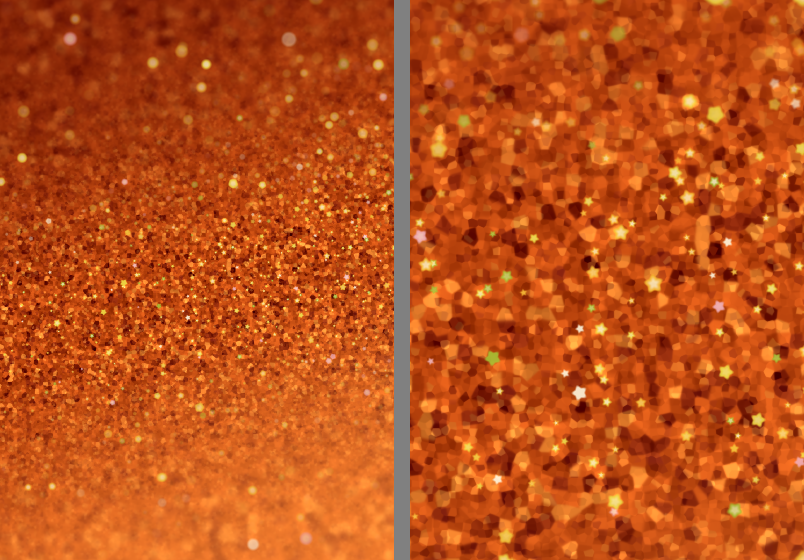
Left: the whole. Right: its middle third, enlarged.
Write a Shadertoy shader that draws this texture.

```glsl
// Orange glitter seen at a shallow depth of field: a warm gradient, a bed of
// fine grains averaged more widely where defocused, and scattered flakes that
// are small and crisp in the focal band and swell into soft discs away from it.

const vec3 SHADE = vec3(0.54, 0.15, 0.025);
const vec3 ORANGE = vec3(0.745, 0.275, 0.055);
const vec3 GLOW = vec3(0.93, 0.47, 0.17);
const vec3 GOLD = vec3(0.98, 0.74, 0.20);
const vec3 LEMON = vec3(0.94, 0.87, 0.26);
const vec3 LIME = vec3(0.66, 0.76, 0.20);
const vec3 ROSE = vec3(0.95, 0.68, 0.72);
const vec3 WHITE = vec3(1.0, 0.97, 0.87);

const float FOCUS_HEIGHT = 0.46;   // centre of the sharp band
const float FOCUS_TILT = 0.16;     // rise of the band to the right
const float FOCUS_DEPTH = 0.08;    // half height that stays sharp
const float BOKEH_GROWTH = 0.019;  // disc radius gained per unit of blur
const float GRAIN_SIZE = 0.0078;
const float GRAIN_CONTRAST = 0.85;

vec3 hash3(vec3 p) {
    p = fract(p * vec3(0.1031, 0.1030, 0.0973));
    p += dot(p, p.yxz + 33.33);
    return fract((p.xxy + p.yxx) * p.zyx);
}

// Distance from the focal band
float blurAt(vec2 p) {
    float band = FOCUS_HEIGHT + FOCUS_TILT * (p.x - 0.35);
    return clamp(abs(p.y - band) - FOCUS_DEPTH, 0.0, 0.5);
}

// Colour offset of one grain: dark red, bright gold or a plain tone
vec3 grainTint(vec3 h) {
    vec3 tint = vec3(0.30, 0.19, 0.09) * (h.z - 0.5);
    tint += vec3(-0.26, -0.17, -0.03) * step(h.x, 0.13);
    tint += vec3(0.22, 0.27, 0.14) * step(0.90, h.x);
    return tint;
}

// Cellular grains, blended together as the blur grows
vec3 grains(vec2 p, float size, float seed, float blur) {
    vec2 q = p / size, cell = floor(q);
    float tightness = mix(13.0, 3.2, smoothstep(0.0, 0.3, blur));
    vec3 sum = vec3(0.0);
    float total = 0.0001;
    for (int j = -1; j <= 1; j++)
    for (int i = -1; i <= 1; i++) {
        vec2 id = cell + vec2(i, j);
        vec3 h = hash3(vec3(id, seed));
        vec2 d = q - id - 0.15 - 0.7 * h.xy;
        float w = exp(-tightness * dot(d, d));
        sum += w * grainTint(hash3(vec3(id, seed + 7.0)));
        total += w;
    }
    return sum / total;
}

// Flakes gather along a slope that climbs to the right
float flakeDensity(vec2 p) {
    float ridge = 0.40 + 0.38 * p.x;
    float away = (p.y - ridge) / 0.24;
    return (0.28 + exp(-away * away)) * mix(0.45, 1.35, p.x / 0.7);
}

vec3 flakeColour(float h) {
    vec3 c = mix(GOLD, LEMON, smoothstep(0.1, 0.6, h));
    c = mix(c, LIME, step(0.76, h));
    c = mix(c, ROSE, step(0.86, h));
    return mix(c, WHITE, step(0.92, h));
}

// Lay one layer of scattered flakes over a colour
vec3 addFlakes(vec3 col, vec2 p, float size, float seed, float radius, float chance, float fade) {
    vec2 cell = floor(p / size);
    for (int j = -1; j <= 1; j++)
    for (int i = -1; i <= 1; i++) {
        vec2 id = cell + vec2(i, j);
        vec3 h = hash3(vec3(id, seed)), k = hash3(vec3(id, seed + 3.0));
        vec2 centre = (id + h.xy) * size;
        if (h.z > chance * flakeDensity(centre)) continue;

        // Facets in focus, round discs out of focus
        float blur = blurAt(centre);
        vec2 d = p - centre;
        float facet = cos(5.0 * atan(d.y, d.x + 0.00001) + 6.28 * k.x);
        float dist = length(d) * (1.0 + 0.16 * facet * exp(-12.0 * blur));
        float r = (radius + BOKEH_GROWTH * blur) * mix(0.62, 1.1, k.y);
        float soft = max(0.0009 + 0.006 * blur, 0.8 / iResolution.y);

        float disc = 1.0 - smoothstep(r - soft, r + soft, dist);
        float core = 1.0 - smoothstep(0.25 * r, 0.95 * r, dist);
        float power = mix(0.9, mix(0.10, 1.0, k.z * k.z), smoothstep(0.0, 0.25, blur));
        power *= exp(-fade * blur);
        vec3 tint = mix(flakeColour(k.x), WHITE, core * k.z * 0.85);
        float halo = 0.10 * exp(-dist * dist / (3.0 * r * r)) * smoothstep(size, 0.4 * size, dist);
        col = mix(col, tint, power * disc);
        col += halo * power * GOLD * (1.0 - disc);
    }
    return col;
}

void mainImage(out vec4 fragColor, in vec2 fragCoord) {
    vec2 p = fragCoord / iResolution.y;
    float blur = blurAt(p);

    // Light falling from the lower right into shade at the upper left
    float light = 1.0 - p.y + 0.42 * (p.x - 0.35);
    vec3 col = mix(SHADE, ORANGE, smoothstep(-0.1, 0.52, light));
    col = mix(col, GLOW, smoothstep(0.50, 1.08, light));

    // Grain bed: fine and coarse in focus, wide mottling out of focus
    float sharp = exp(-5.0 * blur);
    col += GRAIN_CONTRAST * sharp * grains(p, GRAIN_SIZE, 1.0, blur);
    col += 0.55 * sharp * grains(p, 0.55 * GRAIN_SIZE, 2.0, blur);
    col += 0.50 * (1.0 - sharp) * grains(p, 2.1 * GRAIN_SIZE, 4.0, blur);

    // Glints, flakes and large bokeh discs
    col = addFlakes(col, p, 0.013, 11.0, 0.0021, 0.20, 7.0);
    col = addFlakes(col, p, 0.024, 23.0, 0.0036, 0.20, 1.2);
    col = addFlakes(col, p, 0.042, 37.0, 0.0050, 0.17, 0.0);

    fragColor = vec4(clamp(col, 0.0, 1.0), 1.0);
}
```
